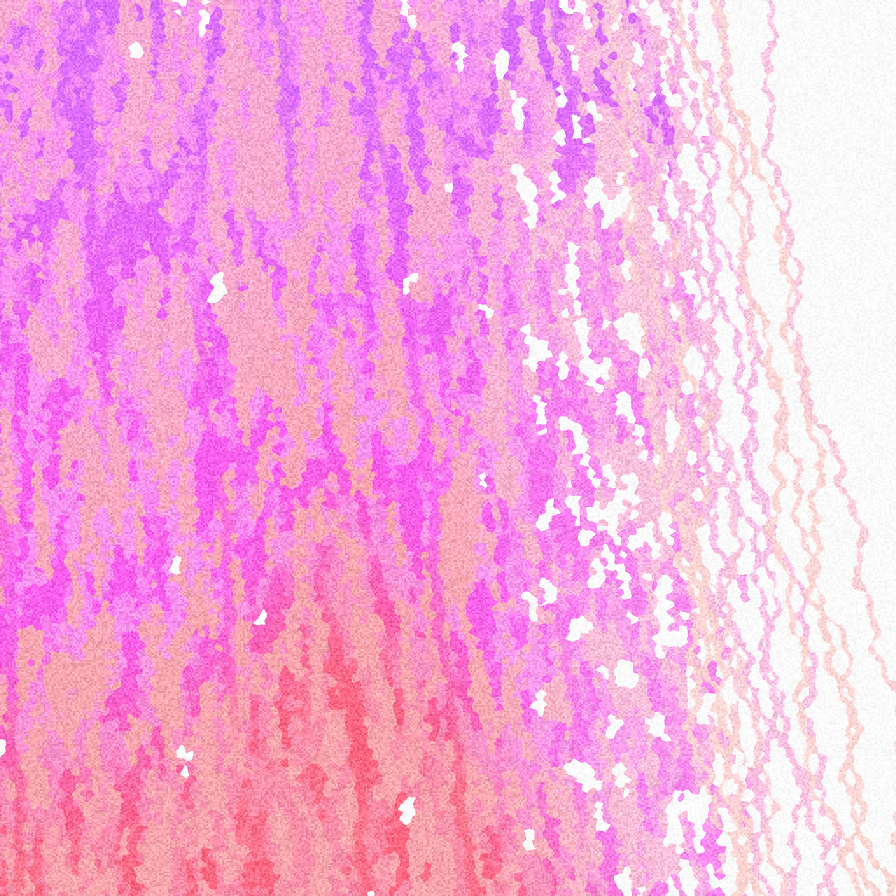
Write a Shadertoy shader that draws this background.

```glsl
// Ragged pigment strands fanning down grainy white paper, violet above and coral below.
const vec3 PAPER = vec3(0.985, 0.982, 0.984);
const vec3 ROSE = vec3(0.98, 0.67, 0.82);
const vec3 PEACH = vec3(0.98, 0.65, 0.68);
const vec3 BLUSH = vec3(0.985, 0.76, 0.87);
const vec3 ORCHID = vec3(0.98, 0.58, 0.94);
const vec3 SALMON = vec3(0.98, 0.55, 0.66);
const vec3 VIOLET = vec3(0.86, 0.43, 1.0);
const vec3 MAGENTA = vec3(0.98, 0.37, 0.93);
const vec3 CORAL = vec3(0.99, 0.40, 0.50);
const vec3 THREAD_WARM = vec3(0.99, 0.83, 0.82);
const vec3 THREAD_PINK = vec3(0.98, 0.73, 0.90);
const float FAN = 0.22;          // how far strands spread toward the bottom
const float FLAKES = 125.0;      // small cells across the canvas
const float GRAIN = 0.11;
const float GRAIN_CELLS = 512.0;
const int ACCENTS = 7;
const int THREADS = 13;

float hash(vec2 p) {
    vec3 q = fract(p.xyx * vec3(0.1031, 0.1030, 0.0973));
    q += dot(q, q.yzx + 33.33);
    return fract((q.x + q.y) * q.z);
}

// Nearest cell: its point in xy and its integer id in zw
vec4 nearestCell(vec2 p) {
    vec2 base = floor(p);
    vec4 nearest = vec4(0.0);
    float best = 9.0;
    for (int j = -1; j <= 1; j++)
    for (int i = -1; i <= 1; i++) {
        vec2 id = base + vec2(i, j);
        vec2 point = id + vec2(hash(id + 7.1), hash(id + 53.7));
        float d = dot(point - p, point - p);
        if (d < best) { best = d; nearest = vec4(point, id); }
    }
    return nearest;
}

float dab(vec2 p) { return hash(nearestCell(p).zw + 19.0); }

float bump(float x, float center, float width) {
    float t = (x - center) / width;
    return exp(-t * t);
}

// Undo the fan so every strand has a constant horizontal coordinate
float strandX(vec2 p) { return p.x / (1.0 + FAN * (1.0 - p.y)); }

float wander(float y, float seed) {
    return 0.009 * sin(y * 8.0 + seed) + 0.005 * sin(y * 23.0 + seed * 2.3)
         + 0.003 * sin(y * 67.0 + seed * 3.7) + 0.002 * sin(y * 171.0 + seed * 5.1);
}

float line(float d, float width) {
    return 1.0 - smoothstep(width * 0.7, width * 1.2, abs(d));
}

// Where pigment gathers into darker or paler columns
float density(float s, float y) {
    float top = smoothstep(0.5, 0.85, y);
    return 0.08 * top * (bump(s, 0.09, 0.07) + bump(s, 0.46, 0.06))
         + 0.14 * smoothstep(0.68, 0.85, y) * bump(s, 0.64, 0.02)
         + 0.16 * bump(s, 0.01, 0.04) * bump(y, 0.45, 0.22)
         + 0.07 * bump(s, 0.31, 0.05) * bump(y, 0.2, 0.2)
         - 0.12 * bump(s, 0.265, 0.035) * smoothstep(0.2, 0.5, y)
         - 0.05 * smoothstep(0.48, 0.7, s);
}

vec3 paint(vec2 uv) {
    // Fine flakes give every edge its ragged outline
    vec4 flake = nearestCell(uv * FLAKES);
    vec2 p = flake.xy / FLAKES;
    float s = strandX(p);
    vec2 q = vec2(s + 0.5 * wander(p.y, s * 25.0), p.y);

    // Dabs of three lengths layered into strands
    float tone = 0.1 * dab(q * vec2(24.0, 2.6)) + 0.43 * dab(q * vec2(64.0, 9.0) + 11.0)
               + 0.47 * dab(q * vec2(98.0, 20.0) + 31.0);
    tone += density(s, p.y) + 0.1 * (hash(flake.zw) - 0.5);

    // Hue drifts down the canvas; warmth rises highest left of centre
    float hump = 0.2 * bump(p.x, 0.38, 0.12);
    float height = p.y - hump + 1.2 * max(p.x - 0.52, 0.0);
    float warm = 1.0 - smoothstep(0.0, 0.34, height);
    float right = smoothstep(0.42, 0.64, s);
    vec3 pale = mix(ROSE, PEACH, 1.0 - smoothstep(0.15, 0.75, height));
    pale = mix(pale, BLUSH, right);
    vec3 middle = mix(mix(ORCHID, SALMON, warm), BLUSH, 0.35 * right);
    vec3 vivid = mix(MAGENTA, VIOLET, smoothstep(0.45, 0.95, p.y));
    vivid = mix(vivid, CORAL, warm);
    vivid = mix(vivid, ORCHID, 0.75 * right * (1.0 - smoothstep(0.7, 0.9, p.y)));
    vec3 color = mix(pale, middle, smoothstep(0.42, 0.54, tone));
    color = mix(color, vivid, smoothstep(0.59, 0.76, tone));

    // Long accent strands
    vec2 ragged = mix(uv, p, 0.7);
    for (int i = 0; i < ACCENTS; i++) {
        float seed = float(i) * 2.4;
        float drift = 0.03 * (0.5 - ragged.y) + 0.6 * wander(ragged.y, seed);
        float d = strandX(ragged) - 0.106 * float(i) - drift;
        float visible = i == 4 ? 1.0 : smoothstep(-0.4, 0.3, sin(p.y * 7.0 + seed));
        color = mix(color, vivid, 0.75 * visible * line(d, 0.0055));
    }

    // Paper shows through small gaps that open toward the lower right
    float edge = s - 0.06 * (p.y - 0.5);
    float gap = 0.006 + smoothstep(0.47, 0.66, s) * mix(0.34, 0.08, p.y);
    gap = mix(gap, 1.0, smoothstep(0.665, 0.75, edge));
    float gapDab = dab(q * vec2(105.0, 36.0) + 83.0);
    color = mix(color, PAPER, step(gapDab, gap));

    // Loose threads beyond the dense edge
    ragged = mix(uv, p, 0.55);
    for (int i = 0; i < THREADS; i++) {
        float k = float(i);
        float outer = k / float(THREADS - 1);
        float home = 0.67 + 0.162 * pow(outer, 1.3) + 0.012 * (hash(vec2(k, 4.0)) - 0.5);
        float d = strandX(ragged) - home - 1.4 * wander(ragged.y, k * 3.1);
        float warmth = hash(vec2(k, 9.0)) + 0.5 * outer - 0.4 * (p.y - 0.5);
        vec3 tint = mix(THREAD_PINK, THREAD_WARM, smoothstep(0.3, 0.9, warmth));
        color = mix(color, tint, 0.9 * line(d, 0.0034));
    }
    return color;
}

void mainImage(out vec4 fragColor, in vec2 fragCoord) {
    // Four samples smooth the flake edges
    vec3 color = vec3(0.0);
    for (int i = 0; i < 4; i++) {
        vec2 offset = vec2(i % 2, i / 2) * 0.5 - 0.25;
        color += 0.25 * paint((fragCoord + offset) / iResolution.xy);
    }
    // Paper grain, softer on bare paper
    vec2 speck = floor(fragCoord / iResolution.xy * GRAIN_CELLS);
    float grain = hash(speck) + hash(speck + 211.0) - 1.0;
    color += grain * GRAIN * mix(1.0, 0.35, smoothstep(0.75, 0.97, color.g));
    fragColor = vec4(clamp(color, 0.0, 1.0), 1.0);
}
```
